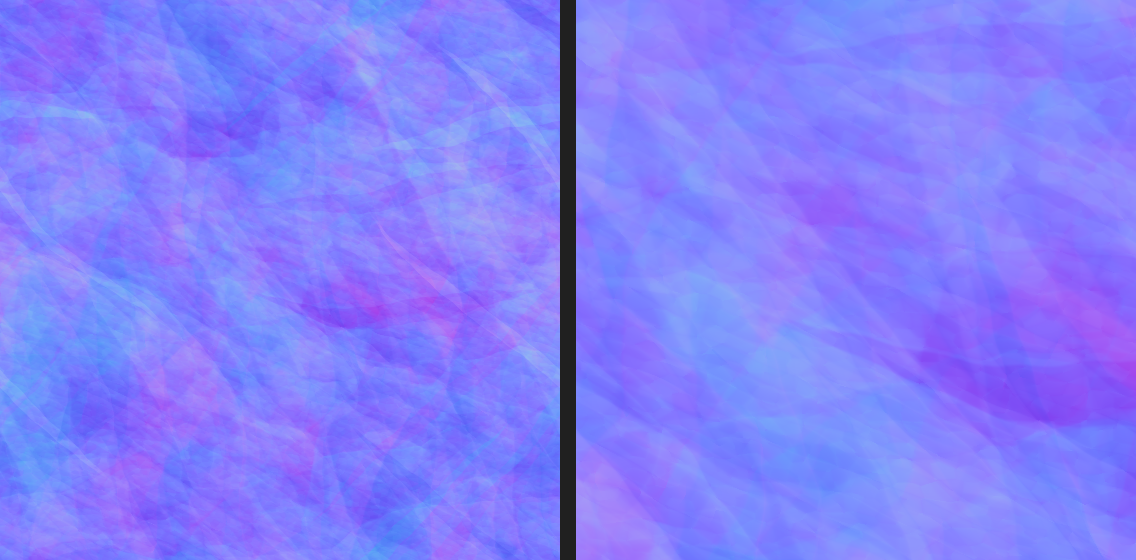
Left: the whole. Right: its middle third, enlarged.
This texture map is drawn by a Shadertoy shader. Its source:

```glsl
// Tileable normal map of crumpled paper: overlapping facets, long folds and fine wrinkles.

const float TAU = 6.2831853;

vec2 hash2(vec2 p) {
    vec3 a = fract(p.xyx * vec3(0.1031, 0.1030, 0.0973));
    a += dot(a, a.yzx + 33.33);
    return fract((a.xx + a.yz) * a.zy);
}

// Kinked wave with period 1 and range -1..1
float kink(float x) {
    return 4.0 * abs(fract(x) - 0.5) - 1.0;
}

// Wrapping cellular facets; "across" and "along" are whole-number directions,
// "count" gives the cells per tile on each. Returns the tilt of the surface.
vec2 facets(vec2 p, vec2 across, vec2 along, vec2 count, float sharpness, float seed) {
    vec2 q = count * vec2(dot(across, p), dot(along, p));
    vec2 base = floor(q);
    vec2 axis = normalize(across), side = vec2(-axis.y, axis.x);
    float near = 9.0, next = 9.0, nearId = 0.0, nextId = 0.0;
    vec2 nearTilt = vec2(0.0), nextTilt = vec2(0.0);
    for (int j = -1; j <= 1; j++)
    for (int i = -1; i <= 1; i++) {
        vec2 cell = base + vec2(i, j);
        vec2 id = mod(cell, count) + seed * 17.0;
        vec2 offset = q - cell - 0.04 - 0.92 * hash2(id);
        vec2 r = hash2(id + 71.3) - 0.5;
        vec2 tilt = axis * (r.x + 0.2 * offset.x) + side * r.y * 0.55;
        float d = dot(offset, offset);
        if (d < near) {
            next = near; nextTilt = nearTilt; nextId = nearId;
            near = d; nearTilt = tilt; nearId = r.x;
        } else if (d < next) {
            next = d; nextTilt = tilt; nextId = r.x;
        }
    }
    // Blend over the shared edge and press a thin crease into it
    float edge = next - near;
    vec2 tilt = mix(nearTilt, nextTilt, 0.5 * exp(-sharpness * edge));
    float crease = fract(7.0 * (nearId + nextId)) - 0.5;
    return tilt + axis * crease * 0.9 * exp(-sharpness * 0.6 * edge);
}

// Long narrow folds in three directions, bent at kinks and tapering to points
vec2 folds(vec2 p) {
    vec2 sum = vec2(0.0);
    for (int i = 0; i < 9; i++) {
        float f = float(i);
        vec2 k = vec2(float((i + 1) % 3) - 1.0, 1.0);
        vec2 r = hash2(vec2(f + 3.0, 8.0)), s = hash2(vec2(f, 29.0));
        float bend = 0.035 * kink(p.x + r.y) + 0.007 * kink(3.0 * p.x + s.x);
        float d = abs(fract(dot(k, p) + r.x + bend) - 0.5);
        float taper = smoothstep(-0.3, 0.8, sin(TAU * (p.x + s.y)));
        float width = 0.022 * taper * (0.75 + 0.25 * kink(2.0 * p.x + s.y));
        float band = 1.0 - smoothstep(width - 0.001, width + 0.0015, d);
        sum += normalize(k) * band * smoothstep(0.0, 0.3, taper) * (s.x > 0.4 ? 0.075 : -0.055);
    }
    return sum;
}

void mainImage(out vec4 fragColor, in vec2 fragCoord) {
    vec2 uv = fragCoord / iResolution.xy;

    // Bend the straight cell edges, broadly and then raggedly
    vec2 p = uv + 0.014 * sin(TAU * (uv.yx * vec2(2.0, 1.0) + vec2(0.1, 0.6)));
    p += 0.003 * sin(TAU * (uv.yx * 5.0 + uv * vec2(2.0, 3.0)));
    p += 0.0009 * sin(TAU * (uv.yx * 23.0 + uv * vec2(-6.0, 9.0)));

    const vec2 X = vec2(1, 0), Y = vec2(0, 1), RISE = vec2(-1, 1), FALL = vec2(1, 1);
    vec2 tilt = folds(p);

    // Large sheets
    tilt += 0.075 * facets(p, FALL, X, vec2(3, 2), 110.0, 1.0);
    tilt += 0.080 * facets(p, Y, X, vec2(5, 3), 90.0, 2.0);
    tilt += 0.080 * facets(p, RISE, X, vec2(4, 3), 80.0, 3.0);

    // Medium facets
    tilt += 0.075 * facets(p, FALL, X, vec2(6, 5), 60.0, 4.0);
    tilt += 0.085 * facets(p, Y, X, vec2(11, 5), 45.0, 5.0);
    tilt += 0.085 * facets(p, X, Y, vec2(9, 4), 50.0, 6.0);
    tilt += 0.065 * facets(p, vec2(2, 1), X, vec2(5, 5), 50.0, 7.0);
    tilt += 0.070 * facets(p, vec2(1, 2), Y, vec2(5, 4), 50.0, 8.0);

    // Small shards
    tilt += 0.060 * facets(p, X, Y, vec2(19, 7), 26.0, 13.0);
    tilt += 0.055 * facets(p, RISE, X, vec2(13, 8), 26.0, 14.0);

    // Fine wrinkles and paper grain
    tilt += 0.060 * facets(p, FALL, X, vec2(19, 13), 22.0, 9.0);
    tilt += 0.055 * facets(p, Y, X, vec2(34, 17), 15.0, 10.0);
    tilt += 0.046 * facets(p, vec2(1, 2), Y, vec2(38, 36), 10.0, 11.0);
    tilt += 0.042 * facets(p, Y, X, vec2(130, 80), 7.0, 12.0);

    // Pack the unit normal into colour
    vec2 slope = 2.0 * tilt + vec2(-0.012, 0.03);
    vec3 normal = vec3(slope, sqrt(max(0.0, 1.0 - dot(slope, slope))));
    fragColor = vec4(0.5 + 0.5 * normal, 1.0);
}
```
